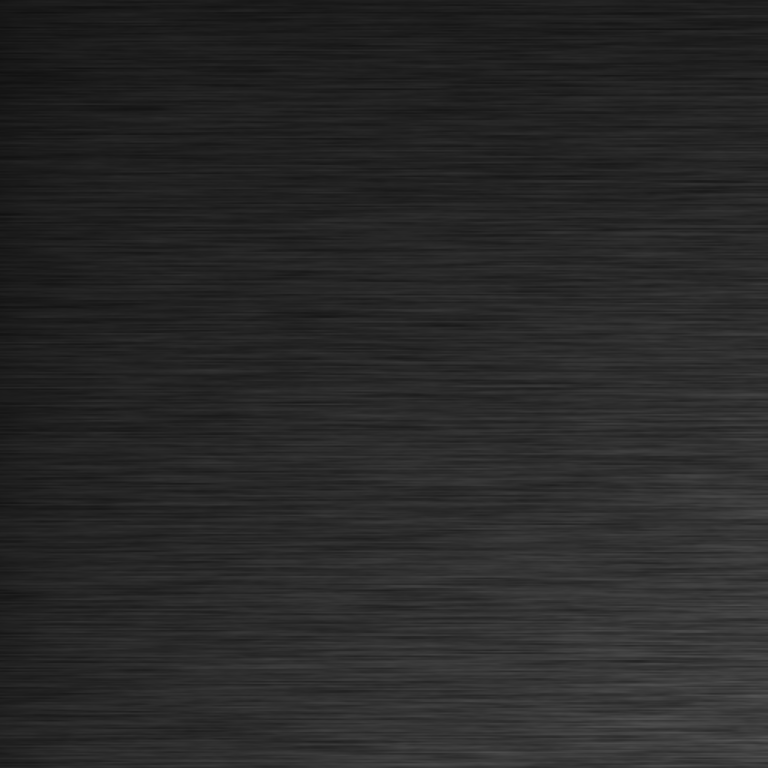
Give the GLSL for this texture, as a WebGL 2 fragment shader.

```glsl
#version 300 es
precision highp float;

uniform vec2 u_resolution;
out vec4 fragColor;

// Sheen brightness at the four corners
const float TOP_LEFT = 0.106;
const float TOP_RIGHT = 0.120;
const float BOTTOM_LEFT = 0.150;
const float BOTTOM_RIGHT = 0.262;
const float EDGE_SHADE = 0.022;
const float EDGE_WIDTH = 0.07;

// Brushed grain: cells across and rows up the canvas
const int LAYERS = 3;
const vec2 FINEST_GRAIN = vec2(10.0, 512.0);
const vec2 LAYER_SCALE = vec2(0.9, 0.6);
const float LAYER_FADE = 0.52;
const float GRAIN_CONTRAST = 0.56;

// Roughness along each streak
const int OCTAVES = 3;
const float OCTAVE_SCALE = 3.0;
const float OCTAVE_FADE = 0.5;

float hash(ivec2 cell, int seed) {
    uint h = uint(cell.x) * 1597334677u ^ uint(cell.y) * 3812015801u ^ uint(seed) * 2654435769u;
    h = (h ^ (h >> 16)) * 2246822519u;
    h = (h ^ (h >> 13)) * 3266489917u;
    return float((h ^ (h >> 16)) >> 8) / 16777216.0;
}

// Blend of two centered random values that keeps their contrast even
float evenMix(float a, float b, float t) {
    return mix(a, b, t) / length(vec2(t, 1.0 - t));
}

// One row of streaks, shifted so that cell ends never line up
float streakRow(float x, int row, int seed) {
    float sum = 0.0;
    float power = 0.0;
    float weight = 1.0;
    for (int i = 0; i < OCTAVES; i++) {
        int key = seed + 10 * i;
        float shifted = x + 16.0 * hash(ivec2(0, row), key + 50);
        int cell = int(floor(shifted));
        float left = hash(ivec2(cell, row), key) - 0.5;
        float right = hash(ivec2(cell + 1, row), key) - 0.5;
        sum += weight * evenMix(left, right, fract(shifted));
        power += weight * weight;
        x *= OCTAVE_SCALE;
        weight *= OCTAVE_FADE;
    }
    return sum / sqrt(power);
}

// Rows are crisp at their centers and blend halfway between
float streaks(vec2 p, int seed) {
    float y = p.y - 0.5;
    int row = int(floor(y));
    float blend = smoothstep(0.0, 1.0, fract(y));
    return evenMix(streakRow(p.x, row, seed), streakRow(p.x, row + 1, seed), blend);
}

// Layered grain, mostly hairlines with a little broader banding
float brushedGrain(vec2 uv) {
    vec2 frequency = FINEST_GRAIN;
    float weight = 1.0;
    float total = 0.0;
    float sum = 0.0;
    for (int i = 0; i < LAYERS; i++) {
        sum += weight * streaks(uv * frequency, i + 1);
        total += weight;
        frequency *= LAYER_SCALE;
        weight *= LAYER_FADE;
    }
    return sum / total;
}

// Soft light growing toward the lower right corner
float sheen(vec2 uv) {
    float top = mix(TOP_LEFT, TOP_RIGHT, uv.x);
    float bottom = mix(BOTTOM_LEFT, BOTTOM_RIGHT, uv.x);
    return mix(bottom, top, uv.y) - EDGE_SHADE * exp(-uv.x / EDGE_WIDTH);
}

void main() {
    vec2 uv = gl_FragCoord.xy / u_resolution;
    float metal = sheen(uv) * (1.0 + GRAIN_CONTRAST * brushedGrain(uv));
    fragColor = vec4(vec3(metal), 1.0);
}
```
